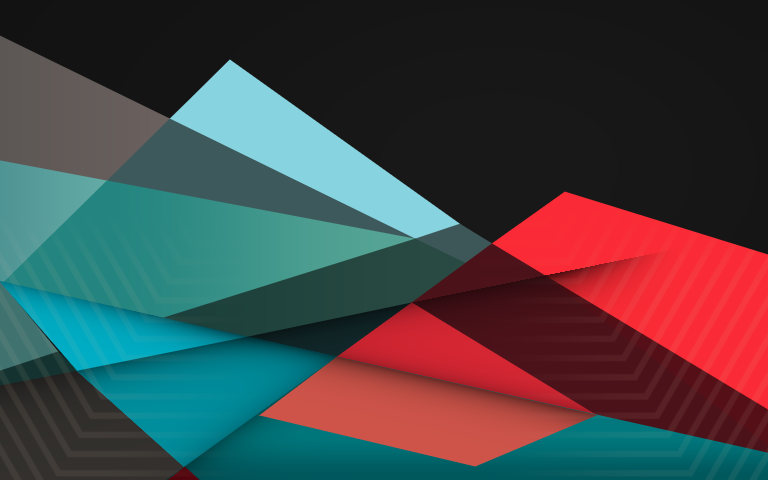
This background is drawn by a Shadertoy shader. Its source:

```glsl
// Overlapping folded-paper facets in teal, cyan and red on a near-black ground.
// Convex facets are painted back to front from half-plane distances; soft
// shadows fall off from three long creases, and nested chevrons overlay them.

// Signed distance to the line a-b, positive on its left side.
float leftOf(vec2 p, vec2 a, vec2 b) {
    vec2 e = normalize(b - a);
    return dot(p - a, vec2(-e.y, e.x));
}

// Lays a colour over the canvas; alpha records the covered area.
void fill(inout vec4 canvas, float dist, float pixel, vec3 color) {
    float mask = clamp(0.9 - dist / pixel, 0.0, 1.0);
    canvas = mix(canvas, vec4(color, 1.0), mask);
}

// Corners run clockwise.
float tri(vec2 p, vec2 a, vec2 b, vec2 c) {
    return max(leftOf(p, a, b), max(leftOf(p, b, c), leftOf(p, c, a)));
}

float quad(vec2 p, vec2 a, vec2 b, vec2 c, vec2 d) {
    return max(max(leftOf(p, a, b), leftOf(p, b, c)),
               max(leftOf(p, c, d), leftOf(p, d, a)));
}

float shadow(float depth, float reach, float strength) {
    return 1.0 - strength * exp(-max(depth, 0.0) / reach);
}

void mainImage(out vec4 fragColor, in vec2 fragCoord) {
    // The canvas spans 160 by 100 units.
    vec2 uv = fragCoord / iResolution.xy;
    vec2 p = uv * vec2(160.0, 100.0);
    float px = 100.0 / iResolution.y;

    // Corners shared by several facets
    vec2 greyTip = vec2(35.4, 75.2), greyLow = vec2(22.3, 62.3);
    vec2 hub = vec2(86.5, 50.2), skyEnd = vec2(95.8, 53.3);
    vec2 ridge = vec2(102.5, 49.2), ridgeLow = vec2(97.3, 45.0);
    vec2 tealLeft = vec2(0.8, 41.2), tealLow = vec2(34.2, 33.8);
    vec2 foldLeft = vec2(51.7, 29.8), foldMid = vec2(85.8, 36.9);
    vec2 cross = vec2(70.2, 25.6), coralRight = vec2(124.2, 13.5);
    vec2 cyanLeft = vec2(0.0, 41.4), cyanBend = vec2(16.2, 22.7);
    vec2 cyanLow = vec2(38.5, 2.7), greyNotch = vec2(12.1, 26.7);

    // Depth below each crease
    float fold = -leftOf(p, vec2(0.0, 19.6), vec2(141.7, 48.3));
    float slant = -leftOf(p, cyanLeft, coralRight);
    float diagonal = -leftOf(p, cyanLow, ridge);

    // Dark ground with a faint central lift
    float lift = exp(-dot(uv - vec2(0.65, 0.65), uv - vec2(0.65, 0.65)) * 5.0);
    vec4 canvas = vec4(vec3(0.07 + 0.025 * lift), 0.0);

    // Left peak
    fill(canvas, quad(p, vec2(0.0, 92.5), greyTip, greyLow, vec2(0.0, 66.5)), px,
         mix(vec3(0.36, 0.34, 0.33), vec3(0.42, 0.38, 0.37), p.x / 35.0));
    fill(canvas, quad(p, vec2(47.9, 87.5), skyEnd, hub, greyTip), px, vec3(0.53, 0.83, 0.88));
    fill(canvas, tri(p, greyTip, hub, greyLow), px, vec3(0.24, 0.35, 0.36));
    fill(canvas, quad(p, vec2(0.0, 66.5), greyLow, tealLeft, vec2(-0.5, 41.4)), px,
         mix(vec3(0.31, 0.58, 0.58), vec3(0.39, 0.67, 0.65), p.x / 22.0));
    fill(canvas, quad(p, greyLow, hub, tealLow, tealLeft), px,
         mix(vec3(0.14, 0.52, 0.50), vec3(0.33, 0.64, 0.58), smoothstep(20.0, 82.0, p.x)));
    fill(canvas, quad(p, hub, skyEnd, ridge, ridgeLow), px, vec3(0.24, 0.34, 0.35));
    fill(canvas, quad(p, hub, ridgeLow, cross, tealLow), px,
         mix(vec3(0.11, 0.25, 0.23), vec3(0.16, 0.29, 0.26), smoothstep(35.0, 95.0, p.x)));
    fill(canvas, tri(p, foldLeft, foldMid, cross), px,
         vec3(0.07, 0.16, 0.17) * shadow(fold, 3.0, 0.5));

    // Lower left corner
    fill(canvas, tri(p, cyanLeft, greyNotch, vec2(0.0, 22.7)), px, vec3(0.25, 0.45, 0.44));
    fill(canvas, quad(p, vec2(0.0, 22.7), greyNotch, cyanBend, vec2(0.0, 19.6)), px,
         vec3(0.08, 0.20, 0.19));
    fill(canvas, quad(p, vec2(0.0, 19.6), cyanBend, vec2(45.0, -3.2), vec2(0.0, -3.2)), px,
         vec3(0.20, 0.19, 0.18) * shadow(fold, 5.0, 0.35));

    // Cyan band, split by the long fold
    fill(canvas, quad(p, cyanLeft, cross, cyanLow, cyanBend), px,
         vec3(0.0, 0.68, 0.77) * shadow(slant, 2.5, 0.3 + 0.25 * smoothstep(10.0, 50.0, p.x)));
    fill(canvas, quad(p, cyanBend, foldLeft, cross, cyanLow), px,
         vec3(0.0, 0.56, 0.62) * shadow(fold, 3.0, 0.45) * shadow(slant, 2.0, 0.5)
         * shadow(-diagonal, 3.0, 0.2));

    // Right peak: red face, then its dark underside with a lighter strip
    float foldFade = smoothstep(143.0, 112.0, p.x) * step(0.0, fold);
    fill(canvas, quad(p, ridge, vec2(117.7, 60.0), vec2(160.0, 46.9), vec2(160.0, 14.6)), px,
         vec3(0.98, 0.17, 0.21) * shadow(fold, 3.5, 0.75 * foldFade));
    float strip = smoothstep(-px, px, leftOf(p, vec2(113.1, 42.7), vec2(160.0, 7.3)));
    fill(canvas, quad(p, ridge, vec2(160.0, 14.6), vec2(160.0, -8.3), foldMid), px,
         mix(vec3(0.30, 0.07, 0.10), vec3(0.33, 0.06, 0.09), strip)
         * shadow(fold, 4.0, 0.45 * step(0.0, fold)));
    fill(canvas, tri(p, foldMid, coralRight, cross), px,
         vec3(0.84, 0.15, 0.20) * shadow(-slant, 2.0, 0.25) * shadow(fold, 2.5, 0.4));

    // Teal base, coral kite and the small maroon tip
    fill(canvas, quad(p, cross, vec2(160.0, 5.6), vec2(160.0, -20.0), vec2(7.0, -20.0)), px,
         mix(vec3(0.0, 0.34, 0.36), vec3(0.0, 0.47, 0.49), smoothstep(0.0, 10.0, p.y))
         * shadow(diagonal, 3.0, 0.35));
    fill(canvas, quad(p, cross, coralRight, vec2(99.0, 2.9), vec2(54.2, 13.5)), px,
         vec3(0.81, 0.33, 0.29) * shadow(slant, 2.5, 0.5));
    fill(canvas, tri(p, cyanLow, vec2(41.5, 0.0), vec2(35.0, 0.0)), px, vec3(0.32, 0.02, 0.05));

    // Nested chevrons, strongest toward the two lower sides
    vec2 q = vec2(abs(p.x - 78.0), 115.4 - p.y);
    float hex = max(q.y, q.x * 0.866 + q.y * 0.5);
    float band = abs(fract(hex / 4.0) - 0.5) * 4.0;
    float stripe = smoothstep(px, -px, band - 0.65);
    float reach = smoothstep(22.0, 60.0, q.x) * smoothstep(58.0, 76.0, q.y);
    canvas.rgb = mix(canvas.rgb, vec3(0.85, 0.75, 0.65), 0.085 * stripe * reach * canvas.a);

    fragColor = vec4(canvas.rgb, 1.0);
}
```
